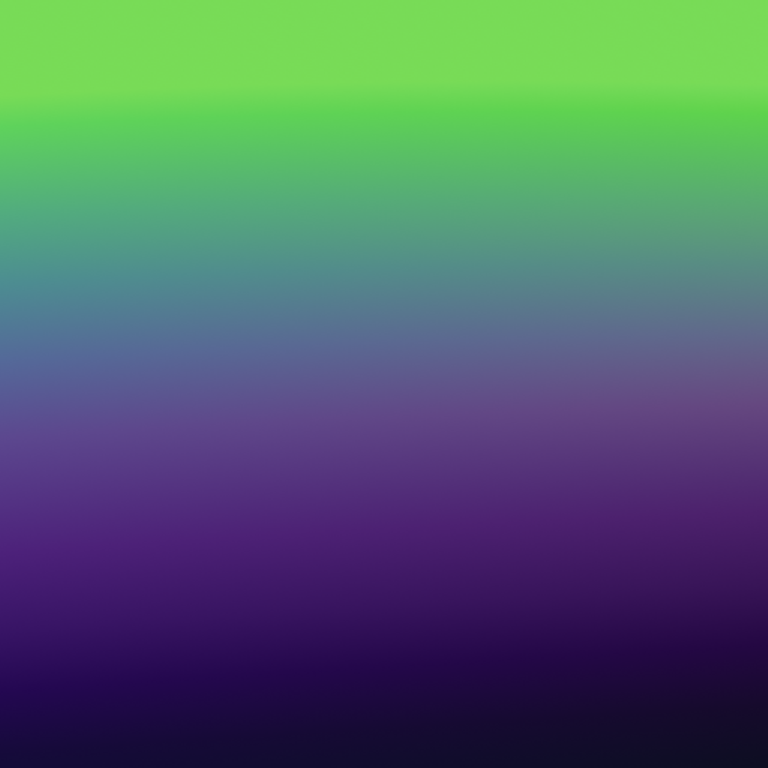
This background is drawn by a WebGL 2 fragment shader. Its source:

```glsl
#version 300 es
precision highp float;
// Draws a soft vertical gradient from green through teal and violet to dark indigo.

#define TILT_TOP 0.015   // rise of the bands to the right, near the top
#define TILT_BOTTOM 0.06 // rise of the bands to the right, near the bottom
#define ARCH 0.012       // upward bulge of the upper bands
#define WARMTH 0.05      // red gained toward the right in the middle
#define BLUE_LOSS 0.06   // blue lost toward the right
#define GRAIN 0.003      // dither that hides colour steps

uniform vec2 u_resolution;
out vec4 outColor;

const int STOP_COUNT = 11;

// Colour stops from top to bottom: rgb and depth
const vec4 STOPS[STOP_COUNT] = vec4[](
    vec4(0.47, 0.86, 0.34, 0.125),
    vec4(0.37, 0.825, 0.36, 0.165),
    vec4(0.32, 0.67, 0.50, 0.28),
    vec4(0.30, 0.55, 0.57, 0.37),
    vec4(0.33, 0.41, 0.60, 0.47),
    vec4(0.36, 0.28, 0.56, 0.57),
    vec4(0.30, 0.13, 0.48, 0.72),
    vec4(0.22, 0.08, 0.40, 0.82),
    vec4(0.14, 0.03, 0.32, 0.90),
    vec4(0.085, 0.04, 0.23, 0.98),
    vec4(0.05, 0.055, 0.19, 1.06)
);

float hash(vec2 p) {
    return fract(sin(dot(p, vec2(127.1, 311.7))) * 43758.5453);
}

// Piecewise blend through all stops
vec3 gradient(float depth) {
    vec3 color = STOPS[0].rgb;
    for (int i = 1; i < STOP_COUNT; i++) {
        float start = STOPS[i - 1].a;
        float blend = clamp((depth - start) / (STOPS[i].a - start), 0.0, 1.0);
        color = mix(color, STOPS[i].rgb, blend);
    }
    return color;
}

void main() {
    vec2 uv = gl_FragCoord.xy / u_resolution;
    float down = 1.0 - uv.y;

    // Tilt the bands, more so lower down, and bend the upper ones
    float tilt = mix(TILT_TOP, TILT_BOTTOM, smoothstep(0.1, 0.85, down));
    float bulge = ARCH * 4.0 * uv.x * (1.0 - uv.x) * (1.0 - down);
    float depth = down + tilt * uv.x + bulge;
    vec3 color = gradient(depth);

    // Shift the hue toward the right edge
    float middle = smoothstep(0.18, 0.35, depth) * (1.0 - smoothstep(0.5, 0.7, depth));
    color.r += WARMTH * uv.x * middle;
    color.b -= BLUE_LOSS * uv.x * smoothstep(0.125, 0.165, depth);

    color += GRAIN * (hash(floor(uv * 512.0)) - 0.5);
    outColor = vec4(color, 1.0);
}
```
